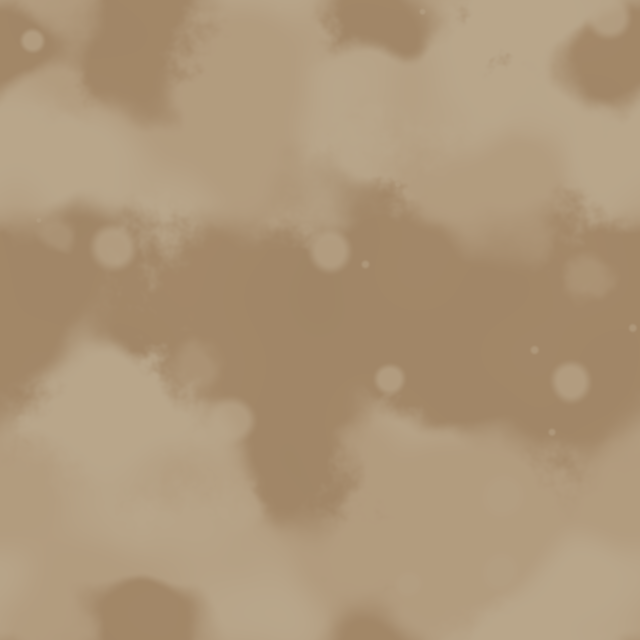
Reproduce this texture procedurally as a WebGL 2 fragment shader.

```glsl
#version 300 es
precision highp float;
// Soft tan clouds and blurred round spots drifting over a brown ground.
// Wrapping gradient noise shapes the clouds; jittered cells scatter the spots.
// Every layer repeats a whole number of times, so the square tiles.

uniform vec2 u_resolution;
out vec4 fragColor;

const vec3 BROWN = vec3(0.634, 0.528, 0.405);
const vec3 TAN = vec3(0.698, 0.610, 0.495);
const vec3 SAND = vec3(0.724, 0.651, 0.543);

vec2 hash2(vec2 p) {
  vec3 q = fract(p.xyx * vec3(0.1031, 0.1030, 0.0973));
  q += dot(q, q.yzx + 33.33);
  return fract((q.xx + q.yz) * q.zy);
}

vec2 gradientAt(vec2 cell, float period, float seed) {
  float angle = 6.2832 * hash2(mod(cell, period) + seed).x;
  return vec2(cos(angle), sin(angle));
}

// Gradient noise that wraps after "period" cells across the canvas.
float noise(vec2 uv, float period, float seed) {
  vec2 p = uv * period;
  vec2 i = floor(p);
  vec2 f = p - i;
  vec2 u = f * f * f * (f * (f * 6.0 - 15.0) + 10.0);
  vec2 e = vec2(1.0, 0.0);
  float a = dot(gradientAt(i, period, seed), f);
  float b = dot(gradientAt(i + e.xy, period, seed), f - e.xy);
  float c = dot(gradientAt(i + e.yx, period, seed), f - e.yx);
  float d = dot(gradientAt(i + e.xx, period, seed), f - e.xx);
  return mix(mix(a, b, u.x), mix(c, d, u.x), u.y);
}

float fbm(vec2 uv, float period, float seed, int octaves, float gain) {
  float sum = 0.0;
  float amplitude = 1.0;
  for (int k = 0; k < octaves; k++) {
    sum += amplitude * noise(uv, period, seed + 17.0 * float(k));
    period *= 2.0;
    amplitude *= gain;
  }
  return sum;
}

vec2 warp(vec2 uv, float period, float seed, int octaves) {
  return vec2(fbm(uv, period, seed, octaves, 0.6),
              fbm(uv, period, seed + 71.0, octaves, 0.6));
}

// Scattered soft discs: radii span "radius", "chance" is the share of used cells,
// and "core" is the fraction of the radius that stays solid.
float discs(vec2 uv, float cells, float seed, vec2 radius, float chance, float core) {
  vec2 p = uv * cells;
  vec2 base = floor(p);
  float cover = 0.0;
  for (int y = -1; y <= 1; y++) {
    for (int x = -1; x <= 1; x++) {
      vec2 cell = base + vec2(x, y);
      vec2 id = mod(cell, cells) + seed;
      vec2 traits = hash2(id + 41.0);
      vec2 centre = cell + 0.1 + 0.8 * hash2(id);
      float r = mix(radius.x, radius.y, traits.y);
      float d = length(p - centre) / cells;
      float disc = 1.0 - smoothstep(r * core, r, d);
      cover = max(cover, disc * step(traits.x, chance));
    }
  }
  return cover;
}

// Cloud cover whose edge changes between hazy and crisp from place to place.
float clouds(vec2 uv, float ragged) {
  vec2 q = uv + 0.035 * warp(uv, 5.0, 11.0, 2);
  float shape = noise(q, 3.0, 23.0) + 0.38 * noise(q, 6.0, 37.0);
  shape += 0.13 * noise(q, 13.0, 53.0) + ragged;
  float blur = mix(0.09, 0.19, smoothstep(-0.3, 0.3, noise(uv, 4.0, 67.0)));
  return smoothstep(-0.03 - blur, -0.03 + blur, shape);
}

void main() {
  vec2 uv = gl_FragCoord.xy / u_resolution;

  // Fine fraying appears only in patches.
  float frayArea = smoothstep(0.0, 0.3, noise(uv, 6.0, 83.0));
  float fray = fbm(uv, 28.0, 97.0, 3, 0.6);
  float cover = clouds(uv, fray * mix(0.02, 0.13, frayArea));

  // Frayed puffs, then smooth discs and tiny dots.
  vec2 frayed = uv + 0.014 * warp(uv, 16.0, 131.0, 3);
  float puffs = 0.55 * discs(frayed, 6.0, 151.0, vec2(0.03, 0.06), 0.32, 0.35);
  vec2 wobbled = uv + 0.004 * warp(uv, 14.0, 173.0, 1);
  float spots = 0.85 * discs(wobbled, 7.0, 191.0, vec2(0.022, 0.044), 0.30, 0.5);
  float dots = 0.65 * discs(uv, 10.0, 211.0, vec2(0.005, 0.011), 0.22, 0.3);

  // Clouds drift between tan and a paler sand.
  float tint = noise(uv + 0.02 * warp(uv, 7.0, 233.0, 2), 3.0, 251.0);
  tint += 0.35 * noise(uv, 7.0, 269.0) + 0.08 * fray * frayArea;
  vec3 cloudColour = mix(TAN, SAND, smoothstep(-0.16, 0.22, tint));
  vec3 spotColour = mix(TAN, SAND, 0.45);

  vec3 colour = BROWN * (1.0 + 0.02 * noise(uv, 5.0, 283.0));
  colour = mix(colour, TAN, puffs);
  colour = mix(colour, spotColour, max(spots, dots));
  colour = mix(colour, cloudColour, cover);
  colour = mix(colour, SAND, 0.25 * cover * max(spots, dots));
  fragColor = vec4(colour, 1.0);
}
```
